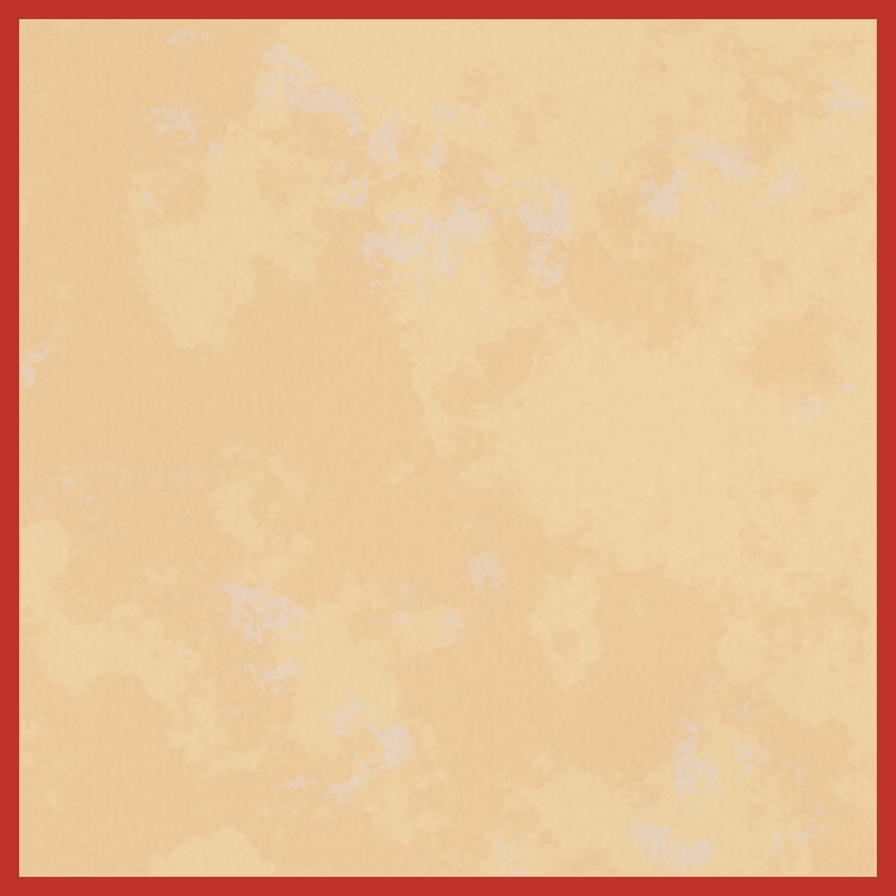
Write a three.js fragment shader that draws this texture.

```glsl
varying vec2 vUv;

const vec3 FRAME_RED = vec3(0.755, 0.195, 0.170);
const vec3 FRAME_SHADE = vec3(0.67, 0.23, 0.16);
const vec3 EDGE_GLOW = vec3(0.985, 0.775, 0.630);
const vec3 SAND = vec3(0.923, 0.786, 0.603);
const vec3 CREAM = vec3(0.932, 0.822, 0.640);
const vec3 CHALK = vec3(0.905, 0.825, 0.755);

const float FRAME_WIDTH = 0.0214;
const float EDGE_SOFTNESS = 0.0008;

vec3 hash3(vec2 p) {
  vec3 q = fract(p.xyx * vec3(0.1031, 0.1030, 0.0973));
  q += dot(q, q.yxz + 33.33);
  return fract((q.xxy + q.yzz) * q.zyx);
}

// Soft cellular noise: random cell values blended by distance
float cellNoise(vec2 p) {
  vec2 cell = floor(p);
  vec2 local = p - cell;
  float total = 0.0;
  float weightSum = 0.0;
  for (int y = -1; y <= 1; y++) {
    for (int x = -1; x <= 1; x++) {
      vec2 offset = vec2(float(x), float(y));
      vec3 seed = hash3(cell + offset + 57.0);
      vec2 delta = offset + seed.xy - local;
      float weight = exp(-8.0 * dot(delta, delta));
      total += weight * seed.z;
      weightSum += weight;
    }
  }
  return total / weightSum;
}

// Octaves of cellular noise, normalised to 0..1
float mottle(vec2 p, float frequency, float gain) {
  float total = 0.0;
  float amplitude = 1.0;
  float amplitudeSum = 0.0;
  for (int i = 0; i < 6; i++) {
    total += amplitude * cellNoise(p * frequency + float(i) * 17.3);
    amplitudeSum += amplitude;
    amplitude *= gain;
    frequency *= 2.15;
  }
  return total / amplitudeSum;
}

// Faint woven threads from layered sines
float weave(vec2 p) {
  float threads = sin(p.x * 560.0 + sin(p.y * 31.0));
  return threads + 0.6 * sin(p.y * 610.0 + sin(p.x * 27.0));
}

float edgeDistance(vec2 p) {
  vec2 nearest = min(p, 1.0 - p);
  return min(nearest.x, nearest.y);
}

float stepSoft(float edge, float value) {
  return smoothstep(edge - EDGE_SOFTNESS, edge + EDGE_SOFTNESS, value);
}

vec3 paper(vec2 p, float border) {
  // Cream wear gathers to the right and near the border
  float wear = mottle(p, 5.0, 0.70);
  wear += 0.05 * (p.x - 0.5) + 0.045 * (1.0 - smoothstep(0.0, 0.22, border));
  float cream = smoothstep(0.48, 0.61, wear);
  vec3 color = mix(SAND, CREAM, cream);

  // Sparse chalky flecks inside broad clusters
  float cluster = smoothstep(0.58, 0.82, cellNoise(p * 8.0 + 5.7));
  float fleck = smoothstep(0.53, 0.68, mottle(p + 3.1, 18.0, 0.75));
  color = mix(color, CHALK, 0.8 * cluster * fleck);

  // Broad tone, fine grain and threads
  float tone = cellNoise(p * 3.0 + 21.0) - 0.5;
  float grain = cellNoise(p * 210.0) - 0.5;
  return color + 0.012 * tone + 0.016 * grain + 0.0015 * weave(p);
}

vec3 frame(float border, vec3 inside) {
  vec3 color = mix(FRAME_RED, FRAME_SHADE, stepSoft(FRAME_WIDTH - 0.0028, border));
  color = mix(color, EDGE_GLOW, stepSoft(FRAME_WIDTH, border));
  return mix(color, inside, stepSoft(FRAME_WIDTH + 0.0028, border));
}

void main() {
  float border = edgeDistance(vUv);
  gl_FragColor = vec4(frame(border, paper(vUv, border)), 1.0);
}
```
